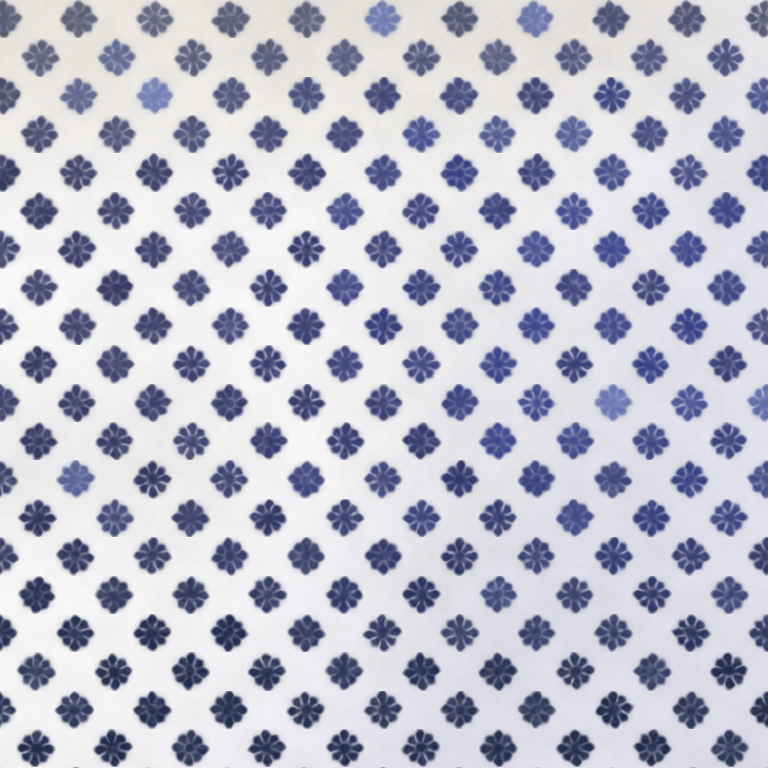
This pattern is drawn by a Shadertoy shader. Its source:

```glsl
// Staggered rows of small indigo eight-petal flowers printed on worn, pale cloth.
// A slightly sheared grid places the flowers; polar distances shape the petals,
// while hashes and value noise vary ink, fading, seams and cloth shading.

float hash(vec2 p) {
    vec3 q = fract(vec3(p.xyx) * 0.1031);
    q += dot(q, q.yzx + 33.33);
    return fract((q.x + q.y) * q.z);
}

float noise(vec2 p) {
    vec2 i = floor(p), f = fract(p);
    f = f * f * (3.0 - 2.0 * f);
    return mix(mix(hash(i), hash(i + vec2(1, 0)), f.x),
               mix(hash(i + vec2(0, 1)), hash(i + vec2(1, 1)), f.x), f.y);
}

// Cloth: cream at upper left, bright in the middle, cool grey at lower right
vec3 clothColor(vec2 uv) {
    vec3 cloth = vec3(0.945, 0.94, 0.94);
    float cream = smoothstep(0.7, 1.0, uv.y) * (1.0 - 0.5 * uv.x);
    cloth = mix(cloth, vec3(0.87, 0.85, 0.81), 0.8 * cream);
    float cool = smoothstep(0.65, 1.4, uv.x + 0.7 * (1.0 - uv.y));
    cloth = mix(cloth, vec3(0.82, 0.82, 0.88), 0.7 * cool);
    cloth += 0.05 * (noise(uv * 5.0 + 3.0) - 0.4);
    cloth += 0.025 * (noise(uv * 28.0) - 0.5);
    return cloth + 0.015 * (noise(uv * 130.0) - 0.5);
}

// Ink: navy below, blue at middle right, slate at the top, with odd faded prints
vec3 inkColor(vec2 center, vec2 id) {
    vec3 ink = mix(vec3(0.13, 0.17, 0.29), vec3(0.21, 0.22, 0.38),
                   smoothstep(0.0, 0.5, center.y));
    ink = mix(ink, vec3(0.35, 0.36, 0.44), smoothstep(0.7, 1.0, center.y));
    float blue = smoothstep(0.1, 0.65, center.x) * smoothstep(0.05, 0.45, center.y)
               * (1.0 - 0.7 * smoothstep(0.8, 1.0, center.y));
    ink = mix(ink, vec3(0.23, 0.27, 0.55), blue * (0.4 + 0.6 * hash(id + 7.0)));
    float faded = smoothstep(0.88, 1.0, hash(id + 19.0)) * smoothstep(0.15, 0.4, center.y);
    ink = mix(ink, vec3(0.45, 0.51, 0.75), 0.8 * faded);
    return ink + 0.08 * (hash(id + 31.0) - 0.5);
}

void mainImage(out vec4 fragColor, in vec2 fragCoord) {
    vec2 uv = fragCoord / iResolution.xy;
    float down = 1.0 - uv.y;

    // Half-drop grid: about ten flowers across, twenty rows, slight shear
    vec2 pitch = vec2(0.099 + 0.0014 * down, 0.04996);
    vec2 grid = vec2((uv.x - 0.004 + 0.0075 * down) / pitch.x, down / pitch.y);
    float row = floor(grid.y);
    grid.x -= 0.5 * mod(row, 2.0);
    vec2 id = vec2(floor(grid.x + 0.5), row) + 50.0;
    vec2 local = vec2(fract(grid.x + 0.5) - 0.5, 0.5 - fract(grid.y)) * pitch;
    vec2 center = uv - local;

    // Position in flower radii, with small print misalignment
    vec2 q = local / 0.0232;
    q += 0.05 * (vec2(hash(id + 3.0), hash(id + 5.0)) - 0.5);
    q += 0.1 * (vec2(noise(uv * 110.0), noise(uv * 110.0 + 40.0)) - 0.5);
    float radius = length(q);
    float angle = atan(q.y, q.x + 1e-5) + 0.22 * (hash(id + 11.0) - 0.5);

    // Eight petals, longer along the axes, with a soft printed edge
    float outline = 0.9 + 0.06 * cos(4.0 * angle) + 0.07 * cos(8.0 * angle);
    float soft = max(0.14, 1.0 / (0.0232 * iResolution.y));
    float flower = 1.0 - smoothstep(-soft, soft, radius - outline);

    // Pale seams between petals and a small pale ring around the heart
    float seam = 1.0 - smoothstep(0.01, 0.13, abs(cos(4.0 * angle)) * radius / 4.0);
    seam *= smoothstep(0.25, 0.5, radius);
    float ring = 1.0 - smoothstep(0.0, 0.13, abs(radius - 0.3));
    float wear = noise(uv * 150.0 + 9.0);
    float gaps = seam * (0.2 + 0.35 * hash(id + 23.0)) * (0.5 + wear)
               + 0.25 * ring * wear + 0.18 * wear * wear;

    vec3 cloth = clothColor(uv);
    vec3 ink = mix(inkColor(center, id), vec3(0.74, 0.75, 0.84), clamp(gaps, 0.0, 0.75));

    // Faint ink bleed around each flower
    float bleed = 1.0 - smoothstep(0.8, 1.25, radius);
    cloth = mix(cloth, vec3(0.74, 0.75, 0.80), 0.45 * bleed);
    fragColor = vec4(mix(cloth, ink, flower * 0.97), 1.0);
}
```
